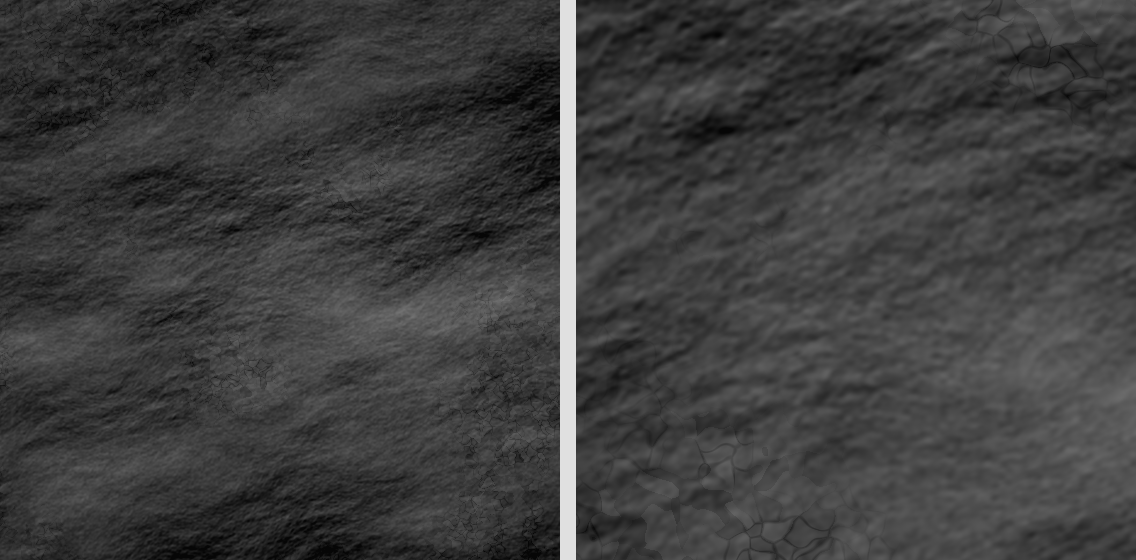
Left: the whole. Right: its middle third, enlarged.
Write a Shadertoy shader that draws this texture.

```glsl
const float BASE_TONE = 0.207;
const float BROAD_CONTRAST = 0.44;
const float RELIEF_CONTRAST = 1.45;
const float RELIEF_STEP = 0.004;
const float GRAIN_CONTRAST = 0.05;
const float PLATE_CONTRAST = 0.07;
const float CRACK_DEPTH = 0.07;
const float PLATE_SCALE = 75.0;
const float STRATA_ANGLE = 0.27;
const vec2 BROAD_SCALE = vec2(2.6, 6.5);
const vec2 RELIEF_SCALE = vec2(4.5, 11.0);
const vec2 GLOW_CENTER = vec2(0.63, 0.52);
const float GLOW_GAIN = 0.13;
const vec2 LIGHT_DIR = vec2(-0.35, 0.94);

float hash(vec2 p) {
    return fract(sin(dot(p, vec2(127.1, 311.7))) * 43758.5453);
}

float noise(vec2 p) {
    vec2 cell = floor(p);
    vec2 f = fract(p);
    f = f * f * (3.0 - 2.0 * f);
    float low = mix(hash(cell), hash(cell + vec2(1, 0)), f.x);
    float high = mix(hash(cell + vec2(0, 1)), hash(cell + vec2(1, 1)), f.x);
    return mix(low, high, f.y);
}

// Layered noise that grows rounder towards the fine octaves
float fbm(vec2 p, int octaves, float gain) {
    float sum = 0.0, total = 0.0, amp = 1.0;
    for (int i = 0; i < octaves; i++) {
        sum += amp * noise(p);
        total += amp;
        amp *= gain;
        p = mat2(0.995, 0.0998, -0.0998, 0.995) * p * vec2(2.15, 1.95) + 17.3;
    }
    return sum / total;
}

// Turns the canvas so that x runs along the strata
vec2 toStrata(vec2 uv) {
    float c = cos(STRATA_ANGLE), s = sin(STRATA_ANGLE);
    return vec2(c * uv.x + s * uv.y, c * uv.y - s * uv.x);
}

float rockHeight(vec2 uv) {
    vec2 p = toStrata(uv);
    p.y += 0.035 * (noise(p * 7.0 + 3.1) - 0.5);
    return fbm(p * RELIEF_SCALE + 31.0, 6, 0.6);
}

// Returns the gap to the nearest plate border and the tint of the plate
vec2 plates(vec2 p) {
    vec2 cell = floor(p);
    float nearest = 9.0, second = 9.0, tint = 0.0;
    for (int y = -1; y <= 1; y++) {
        for (int x = -1; x <= 1; x++) {
            vec2 id = cell + vec2(x, y);
            vec2 seed = id + vec2(hash(id), hash(id + 57.7));
            float d = distance(p, seed);
            if (d < nearest) {
                second = nearest;
                nearest = d;
                tint = hash(id + 113.3);
            } else {
                second = min(second, d);
            }
        }
    }
    return vec2(second - nearest, tint);
}

void mainImage(out vec4 fragColor, in vec2 fragCoord) {
    vec2 uv = fragCoord / iResolution.xy;
    vec2 strata = toStrata(uv);

    // Broad stains and a soft glow right of the middle
    float broad = fbm(strata * BROAD_SCALE + 5.7, 5, 0.55) - 0.5;
    vec2 fromGlow = (uv - GLOW_CENTER) * vec2(0.8, 1.15);
    float glow = exp(-6.0 * dot(fromGlow, fromGlow)) - 0.5;
    float tone = BASE_TONE + BROAD_CONTRAST * broad + GLOW_GAIN * glow;

    // Relief lit from above, rougher in the dark stains
    float slope = rockHeight(uv) - rockHeight(uv + LIGHT_DIR * RELIEF_STEP);
    float rough = clamp(1.0 - 3.0 * broad, 0.65, 1.5);
    tone += RELIEF_CONTRAST * rough * slope;

    // Cracked plates in scattered patches
    vec2 warp = vec2(noise(uv * 90.0), noise(uv * 90.0 + 41.0)) - 0.5;
    vec2 plate = plates(uv * PLATE_SCALE + 1.1 * warp);
    float patches = smoothstep(0.48, 0.66, fbm(uv * 4.0 + 9.4, 4, 0.55));
    float crack = 1.0 - smoothstep(0.02, 0.2, plate.x);
    crack *= smoothstep(0.35, 0.65, noise(uv * 38.0 + 77.0));
    tone += patches * (PLATE_CONTRAST * (plate.y - 0.5) - CRACK_DEPTH * crack);

    // Fine mineral grain
    tone += GRAIN_CONTRAST * (noise(uv * 230.0) - 0.5);

    fragColor = vec4(vec3(clamp(tone, 0.025, 0.5)), 1.0);
}
```
